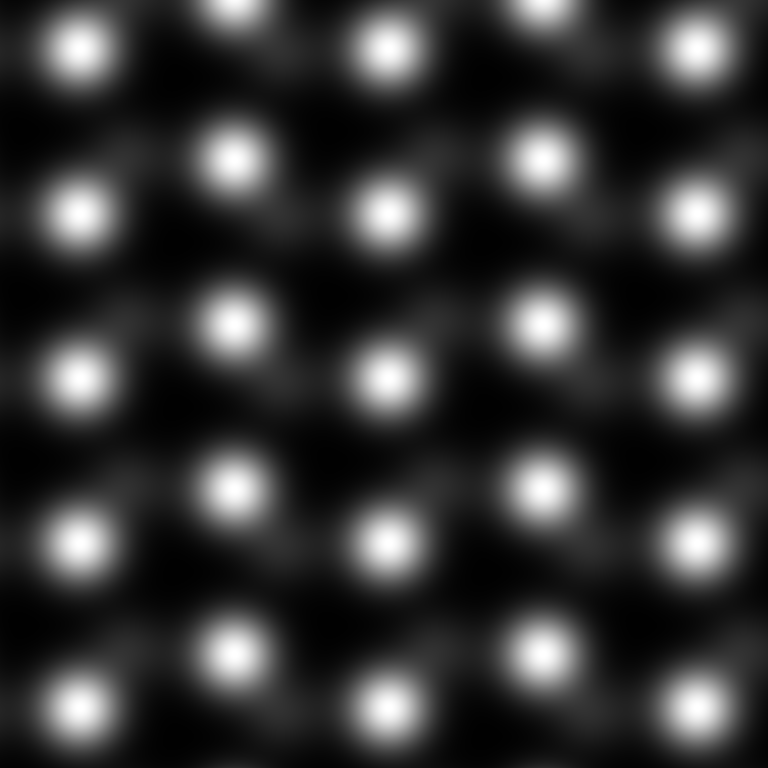
A WebGL 2 fragment shader for this pattern:

```glsl
#version 300 es
precision highp float;

#define COLUMN_STEP 0.2009
#define ROW_STEP 0.2145
#define FIRST_SPOT vec2(0.1045, 0.5070)
#define ODD_COLUMN_RISE 0.0704
#define SPOT_RADIUS 0.0345
#define TAIL_OFFSET vec2(0.058, 0.077)
#define TAIL_RADIUS 0.034
#define TAIL_LEVEL 0.16
#define BRIDGE_OFFSET vec2(-0.085, 0.0)
#define BRIDGE_RADIUS 0.032
#define BRIDGE_LEVEL 0.055

uniform vec2 u_resolution;
out vec4 fragColor;

float glow(vec2 p, float radius) {
    return exp(-0.5 * dot(p, p) / (radius * radius));
}

// Bright spot with a faint diagonal tail and a dim bridge to its left
float motif(vec2 p) {
    return glow(p, SPOT_RADIUS)
         + TAIL_LEVEL * glow(p - TAIL_OFFSET, TAIL_RADIUS)
         + BRIDGE_LEVEL * glow(p - BRIDGE_OFFSET, BRIDGE_RADIUS);
}

// Glide lattice: odd columns are raised and mirrored vertically
float glideField(vec2 uv) {
    float nearestColumn = round((uv.x - FIRST_SPOT.x) / COLUMN_STEP);
    float light = 0.0;
    for (int i = -1; i <= 1; i++) {
        float column = nearestColumn + float(i);
        float odd = mod(column, 2.0);
        vec2 spot = FIRST_SPOT + vec2(column * COLUMN_STEP, odd * ODD_COLUMN_RISE);
        vec2 local = uv - spot;
        local.y -= ROW_STEP * round(local.y / ROW_STEP);
        for (int j = -1; j <= 1; j++) {
            vec2 p = local - vec2(0.0, float(j) * ROW_STEP);
            p.y *= 1.0 - 2.0 * odd;
            light += motif(p);
        }
    }
    return light;
}

void main() {
    vec2 uv = gl_FragCoord.xy / u_resolution;
    float gray = clamp(glideField(uv), 0.0, 1.0);
    fragColor = vec4(vec3(gray), 1.0);
}
```
